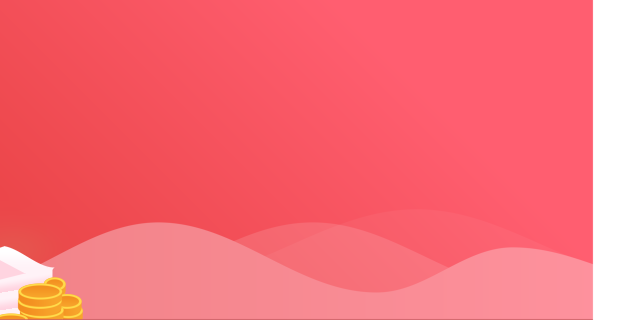
This background is drawn by a Shadertoy shader. Its source:

```glsl
// A red diagonal gradient with three translucent waves along the bottom,
// a paper stack and piles of gold coins in the left corner, a white right margin.
// Shapes are height curves and swept ellipses, layered from back to front.

const float PI = 3.14159265;
const float PANEL_RIGHT = 1.853;

const vec3 WHITE = vec3(1.0);
const vec3 RED_DEEP = vec3(0.925, 0.275, 0.29);
const vec3 RED_LIGHT = vec3(1.0, 0.37, 0.44);
const vec3 GLOW = vec3(0.89, 0.36, 0.31);
const vec3 PAPER = vec3(1.0, 0.95, 0.97);
const vec3 PAPER_PINK = vec3(1.0, 0.83, 0.88);
const vec3 GOLD_RIM = vec3(1.0, 0.86, 0.29);
const vec3 GOLD_FACE = vec3(0.97, 0.65, 0.17);
const vec3 GOLD_SIDE = vec3(0.95, 0.55, 0.12);

float hash(float n) {
    n = fract(n * 0.1031);
    n *= n + 33.33;
    return fract(n * (n + n));
}

// Coverage of the region where d is negative, softened over one pixel.
float cover(float d, float aa) {
    return 1.0 - smoothstep(-0.5 * aa, 0.5 * aa, d);
}

// Cosine ease from 0 at a to 1 at b.
float ease(float a, float b, float x) {
    return 0.5 - 0.5 * cos(PI * clamp((x - a) / (b - a), 0.0, 1.0));
}

// Single rounded hill around its peak.
float hill(float x, vec2 peak, float halfWidth, float drop) {
    return peak.y - drop * ease(0.0, halfWidth, abs(x - peak.x));
}

// Front wave, eased between alternating troughs and crests.
float frontWave(float x) {
    vec2 knots[5] = vec2[5](vec2(-0.156, 0.089), vec2(0.495, 0.305),
        vec2(1.177, 0.086), vec2(1.602, 0.227), vec2(2.161, 0.102));
    float height = knots[0].y;
    for (int i = 0; i < 4; i++) {
        height += (knots[i + 1].y - knots[i].y) * ease(knots[i].x, knots[i + 1].x, x);
    }
    return height;
}

float ellipse(vec2 p, vec2 radius) {
    vec2 q = p / radius;
    float k = length(q);
    return k * (k - 1.0) / max(length(q / radius), 0.001);
}

// Coin: an ellipse swept downward for the side, then rim and face.
vec3 coin(vec3 base, vec2 p, vec2 radius, float depth, float aa) {
    vec2 swept = vec2(p.x, p.y - clamp(p.y, -depth, 0.0));
    vec3 side = mix(GOLD_SIDE, GOLD_FACE, smoothstep(-radius.x, radius.x, p.x));
    vec3 color = mix(base, side, cover(ellipse(swept, radius), aa));
    color = mix(color, GOLD_RIM, cover(ellipse(p, radius), aa));
    vec3 face = mix(GOLD_FACE, GOLD_SIDE, smoothstep(-radius.y, radius.y, p.y));
    return mix(color, face, cover(ellipse(p, radius - vec2(0.008, 0.006)), aa));
}

// Pile of coins built upward to its top centre with slight sideways offsets.
vec3 coinPile(vec3 base, vec2 p, vec2 top, vec2 radius, int count, float seed, float aa) {
    const float spacing = 0.029;
    for (int i = count - 1; i >= 0; i--) {
        float offset = i == 0 ? 0.0 : 0.012 * (hash(seed + float(i)) - 0.5);
        vec2 center = top + vec2(offset, -spacing * float(i));
        base = coin(base, p - center, radius, 0.021, aa);
    }
    return base;
}

// Stack of sheets with a curled top, a pink left face and layered edges.
vec3 paperStack(vec3 base, vec2 p, float aa) {
    float top = min(0.232 - 0.068 * smoothstep(0.0, 0.17, p.x), 0.226 + 0.33 * p.x);
    float outline = max(p.y - top, p.x - 0.164 - 0.006 * smoothstep(0.155, 0.167, p.y));
    float fold = max(p.y - 0.187 + 0.53 * p.x, 0.126 + 0.25 * p.x - p.y);
    float front = p.y - 0.126 - 0.25 * p.x;
    vec3 color = mix(PAPER, WHITE, smoothstep(0.16, 0.22, p.y));
    float layer = fract((p.y - 0.085 - 0.16 * p.x) / 0.055);
    vec3 edges = mix(PAPER_PINK, PAPER, smoothstep(0.0, 0.7, layer));
    color = mix(color, edges, cover(front, aa));
    color = mix(color, PAPER_PINK, cover(fold, aa));
    return mix(base, color, cover(outline, aa));
}

void mainImage(out vec4 fragColor, in vec2 fragCoord) {
    vec2 p = fragCoord / iResolution.y;
    float aa = 1.5 / iResolution.y;

    // Diagonal gradient and warm corner glow
    vec3 color = mix(RED_DEEP, RED_LIGHT, clamp((p.x + p.y - 0.4) / 1.65, 0.0, 1.0));
    float glow = exp(-dot((p - vec2(0.04, 0.22)) / vec2(0.14, 0.08),
                          (p - vec2(0.04, 0.22)) / vec2(0.14, 0.08)));
    color = mix(color, GLOW, 0.65 * glow);

    // Waves, back to front
    float farHill = hill(p.x, vec2(1.302, 0.346), 0.78, 0.22);
    float midHill = hill(p.x, vec2(0.977, 0.305), 0.703, 0.214);
    color = mix(color, WHITE, 0.045 * cover(p.y - farHill, aa));
    color = mix(color, WHITE, 0.13 * cover(p.y - midHill, aa));
    vec3 frontColor = mix(vec3(0.945, 0.51, 0.53), vec3(0.995, 0.57, 0.615), p.x / PANEL_RIGHT);
    color = mix(color, frontColor, cover(p.y - frontWave(p.x), aa));

    // Paper and coins
    color = paperStack(color, p, aa);
    color = coinPile(color, p, vec2(0.171, 0.112), vec2(0.034, 0.021), 4, 3.0, aa);
    color = coinPile(color, p, vec2(0.209, 0.058), vec2(0.046, 0.023), 3, 11.0, aa);
    color = coinPile(color, p, vec2(0.126, 0.089), vec2(0.068, 0.025), 4, 23.0, aa);
    color = coinPile(color, p, vec2(0.035, 0.002), vec2(0.052, 0.018), 1, 31.0, aa);

    // Dark base line and white margin
    color = mix(color, vec3(0.78, 0.36, 0.38), 0.8 * cover(p.y - 0.003, aa));
    color = mix(WHITE, color, cover(p.x - PANEL_RIGHT, aa));
    fragColor = vec4(color, 1.0);
}
```
